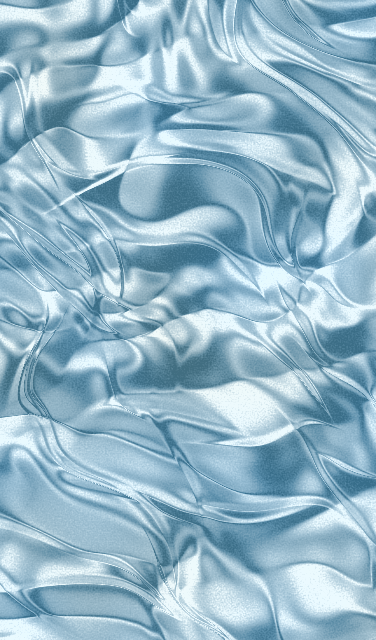
A WebGL 2 fragment shader for this texture:

```glsl
#version 300 es
precision highp float;

uniform vec2 u_resolution;
out vec4 fragColor;

// Lengths are in canvas widths
const float DRAPE_ANGLE = -0.75;
const float ANGLE_SPREAD = 1.5;
const vec2 BROAD_FREQ = vec2(1.4, 3.0);
const vec2 FINE_FREQ = vec2(2.6, 5.6);
const vec2 RIPPLE_FREQ = vec2(3.6, 11.0);
const float BROAD_HEIGHT = 0.27;
const float FINE_HEIGHT = 0.11;
const float RIPPLE_HEIGHT = 0.030;
const float CREASE_SOFTNESS = 0.025;
const int COLUMNS = 5;
const int ROWS = 9;
const float ROLL_HEIGHT = 0.55;
const float SLOPE_STEP = 0.0015;
const vec2 KEY_LIGHT = vec2(-0.42, 0.65);
const vec2 SHEEN_AXIS = vec2(5.2, 4.4);
const float SHEEN = 0.50;
const float LIFT = 0.13;
const float CONTRAST = 1.25;
const float WEAVE_FREQ = 215.0;
const float WEAVE_STRENGTH = 0.17;

// Satin tones from shadow to highlight, and where each sits on the ramp
const vec3 TONES[6] = vec3[6](
  vec3(0.23, 0.43, 0.53), vec3(0.37, 0.56, 0.66), vec3(0.51, 0.66, 0.74),
  vec3(0.62, 0.75, 0.82), vec3(0.75, 0.85, 0.90), vec3(0.92, 0.98, 1.00));
const float STOPS[6] = float[6](0.04, 0.22, 0.42, 0.63, 0.80, 0.93);

vec2 hash2(ivec2 cell) {
  uvec2 v = uvec2(cell) * 1664525u + 1013904223u;
  v.x += v.y * 1664525u;
  v.y += v.x * 1664525u;
  v ^= v >> 16u;
  v.x += v.y * 1664525u;
  v.y += v.x * 1664525u;
  v ^= v >> 16u;
  return vec2(v & 65535u) / 65535.0;
}

float cornerSlope(ivec2 cell, vec2 offset) {
  return dot(hash2(cell) * 2.0 - 1.0, offset);
}

// Gradient noise, smooth to the second derivative
float noise(vec2 p) {
  ivec2 i = ivec2(floor(p));
  vec2 f = fract(p);
  vec2 s = f * f * f * (f * (f * 6.0 - 15.0) + 10.0);
  float low = mix(cornerSlope(i, f), cornerSlope(i + ivec2(1, 0), f - vec2(1, 0)), s.x);
  float high = mix(cornerSlope(i + ivec2(0, 1), f - vec2(0, 1)),
                   cornerSlope(i + ivec2(1, 1), f - vec2(1, 1)), s.x);
  return mix(low, high, s.y);
}

vec2 rotate(vec2 p, float angle) {
  float c = cos(angle), s = sin(angle);
  return vec2(c * p.x + s * p.y, c * p.y - s * p.x);
}

vec2 warp(vec2 p) {
  p += 0.32 * vec2(noise(p * 1.6 + 3.7), noise(p * 1.6 + 21.3));
  return p + 0.08 * vec2(noise(p * 4.3 + 9.1), noise(p * 4.3 + 33.9));
}

float pillow(float n) {
  return sqrt(n * n + CREASE_SOFTNESS * CREASE_SOFTNESS);
}

// Scattered curved rolls, steep on one side and gentle on the other
float rolls(vec2 p) {
  float height = 0.0;
  for (int i = 0; i < COLUMNS * ROWS; i++) {
    ivec2 cell = ivec2(i % COLUMNS, i / COLUMNS);
    vec2 shape = hash2(cell + 71);
    vec2 bend = hash2(cell + 137);
    vec2 center = (vec2(cell) + hash2(cell + 13)) / float(COLUMNS);
    vec2 q = rotate(p - center, DRAPE_ANGLE + (shape.x - 0.4) * ANGLE_SPREAD);
    float reach = mix(0.14, 0.40, bend.x);
    float taper = 1.0 - smoothstep(0.1, 1.0, abs(q.x) / reach);
    float width = mix(0.016, 0.052, shape.y) * (0.4 + 0.6 * taper);
    float across = q.y + (bend.y - 0.5) * 3.0 * q.x * q.x;
    float s = across / (width * (across > 0.0 ? 0.45 : 1.5));
    height += ROLL_HEIGHT * width * taper * exp(-s * s);
  }
  return height;
}

// Cloth height in x, closeness to a tucked crease in y
vec2 cloth(vec2 p) {
  vec2 q = warp(p);
  float broad = noise(rotate(q, DRAPE_ANGLE) * BROAD_FREQ + 5.2);
  float fine = noise(rotate(q, DRAPE_ANGLE + 0.9) * FINE_FREQ + 17.6);
  float ripple = noise(rotate(q, DRAPE_ANGLE - 0.1) * RIPPLE_FREQ + 51.4);
  float rippled = smoothstep(-0.25, 0.3, noise(q * 2.7 + 73.0));
  float height = BROAD_HEIGHT * pillow(broad) + FINE_HEIGHT * pillow(fine);
  height += RIPPLE_HEIGHT * rippled * ripple + rolls(q);
  return vec2(height, exp(-abs(broad) / 0.025) + 0.6 * exp(-abs(fine) / 0.03));
}

vec3 satin(float tone) {
  vec3 color = TONES[0];
  for (int i = 1; i < 6; i++) {
    color = mix(color, TONES[i], clamp((tone - STOPS[i - 1]) / (STOPS[i] - STOPS[i - 1]), 0.0, 1.0));
  }
  return color;
}

void main() {
  vec2 p = gl_FragCoord.xy / u_resolution.x;

  // Surface normal and mirrored view direction
  vec2 here = cloth(p);
  vec2 slope = vec2(cloth(p + vec2(SLOPE_STEP, 0)).x, cloth(p + vec2(0, SLOPE_STEP)).x) - here.x;
  vec3 normal = normalize(vec3(-slope / SLOPE_STEP, 1.0));
  vec2 mirrored = 2.0 * normal.z * normal.xy;

  // Key light, banded sheen and shadow in the tucks
  float light = LIFT + dot(mirrored, KEY_LIGHT);
  light += SHEEN * sin(dot(mirrored, SHEEN_AXIS) + 0.3 + 2.0 * noise(p * 2.4 + 41.0));
  light += 0.15 * smoothstep(0.7, 0.1, p.y) - 0.4 * here.y;
  float tone = 0.5 + 0.5 * tanh(CONTRAST * light);

  // Fine weave and a drift between cool grey and sky blue
  tone += WEAVE_STRENGTH * noise(p * WEAVE_FREQ) + 0.05 * noise(p * WEAVE_FREQ * vec2(0.3, 0.9));
  vec3 color = satin(tone);
  color += vec3(-0.05, 0.0, 0.05) * noise(p * 3.5 + 60.0);
  fragColor = vec4(clamp(color, 0.0, 1.0), 1.0);
}
```
